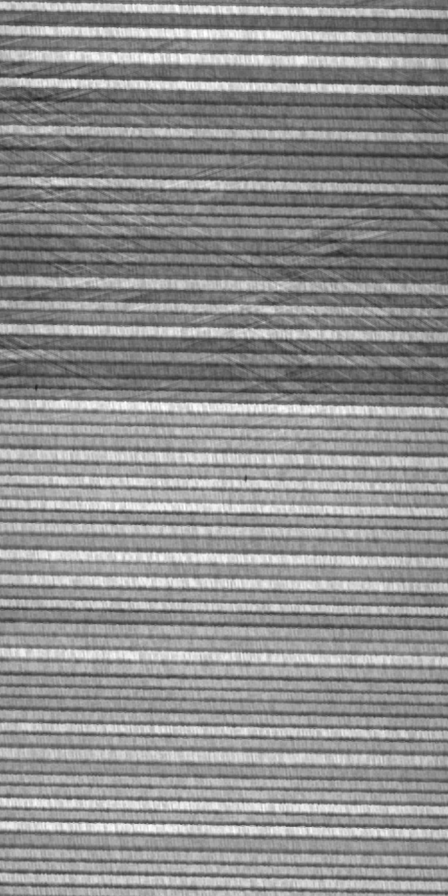
A WebGL 1 fragment shader for this texture:

```glsl
precision highp float;
// Stack of thin, slightly tilted grey layers seen edge-on, split by soft dark seams.
// Nearly even rows give the layers; stretched noise adds upright fibres, diagonal
// scratches and ragged seam edges, and sparse cells add dark nicks.

uniform vec2 u_resolution;

float hash(vec2 p) {
  return fract(sin(dot(p, vec2(12.99, 78.23))) * 43758.5);
}

float noise(vec2 p) {
  vec2 i = floor(p);
  vec2 f = fract(p);
  f = f * f * (3.0 - 2.0 * f);
  return mix(mix(hash(i), hash(i + vec2(1.0, 0.0)), f.x),
             mix(hash(i + vec2(0.0, 1.0)), hash(i + 1.0), f.x), f.y);
}

// Layer coordinate: the whole part is the layer, the fraction its height.
float layerCoord(float y) {
  return y * 72.0 + 0.1 * sin(y * 57.0) + 0.05 * sin(y * 131.0 + 1.0);
}

// Grey tone of one layer: strong alternation above, paler layers below.
float layerTone(float id) {
  float height = id / 72.0;
  float upper = smoothstep(0.53, 0.57, height);
  float calm = exp(-pow((height - 0.755) / 0.04, 2.0));
  float pick = hash(vec2(id, 3.0));
  float bright = mod(id, 2.0) * smoothstep(0.05, 0.6, pick) * (1.0 - 0.85 * calm);
  float base = mix(0.63, 0.46, upper) + 0.11 * (hash(vec2(id, 8.0)) - 0.5);
  return mix(base + 0.07 * calm, 0.83, bright);
}

// Fine streaks running along the given angle, signed around zero.
float scratches(vec2 p, float angle, float seed) {
  float c = cos(angle);
  float s = sin(angle);
  vec2 q = vec2(c * p.x + s * p.y, c * p.y - s * p.x);
  q.y += 0.006 * sin(q.x * 11.0 + seed);
  float streak = noise(q * vec2(18.0, 330.0) + seed);
  float patches = smoothstep(0.3, 0.75, noise(q * vec2(7.0, 20.0) + seed * 2.0));
  return (smoothstep(0.55, 0.95, streak) - smoothstep(0.6, 1.0, 1.0 - streak)) * patches;
}

void main() {
  vec2 p = gl_FragCoord.xy / u_resolution.y;
  float across = gl_FragCoord.x / u_resolution.x;

  // Tilted layers with slightly ragged borders
  float y = p.y + 0.019 * p.x;
  float rag = noise(vec2(p.x * 450.0, floor(y * 72.0))) - 0.5;
  float row = layerCoord(y + 0.001 * rag);
  float id = floor(row);
  float f = row - id;

  // Blend neighbouring tones softly across the border
  float tone = mix(layerTone(id), layerTone(id + 1.0), 0.5 * smoothstep(0.82, 1.0, f));
  tone = mix(tone, layerTone(id - 1.0), 0.5 * (1.0 - smoothstep(0.0, 0.18, f)));
  float bright = smoothstep(0.58, 0.82, tone);
  tone += 0.06 * (noise(vec2(p.x * 8.0, id * 3.7)) - 0.5);

  // Upright fine fibres, strongest on bright layers, plus grain
  float lean = p.x + 0.12 * p.y;
  float fibre = noise(vec2(lean * 500.0, row * 2.0)) - 0.5;
  fibre += 0.4 * (noise(vec2(lean * 230.0, row * 1.1 + 40.0)) - 0.5);
  tone += fibre * mix(0.09, 0.17, bright);
  tone += 0.06 * (noise(p * 500.0) - 0.5);

  // Scratches in two directions, mostly in the upper half
  float scratched = mix(0.2, 1.0, smoothstep(0.45, 0.62, p.y)) * (1.0 - 0.6 * bright);
  tone += 0.10 * scratched * scratches(p, -0.5, 5.0);
  tone += 0.10 * scratched * scratches(p, 0.28, 17.0);

  // Dark seams of varied depth, fading gently to both sides
  float seamId = floor(row + 0.5);
  float fromSeam = row - seamId;
  float seam = fromSeam > 0.0 ? 1.0 - smoothstep(0.0, 0.38, fromSeam)
                              : 1.0 - smoothstep(0.0, 0.24, -fromSeam);
  float depth = 0.34 + 0.2 * hash(vec2(seamId, 21.0));
  depth *= 0.85 + 0.3 * noise(vec2(p.x * 160.0, seamId * 5.3));
  tone *= 1.0 - depth * seam;

  // Very rare short nicks hanging on the seams
  vec2 nickCell = vec2(floor(p.x * 60.0), seamId);
  float nickX = fract(p.x * 60.0) - 0.3 - 0.4 * hash(nickCell + 4.0);
  float nick = 1.0 - smoothstep(0.2, 1.0, length(vec2(nickX / 0.14, fromSeam / 0.45)));
  tone *= 1.0 - 0.5 * nick * step(0.997, hash(nickCell));

  // Uneven lighting: dimmer sides and upper corners
  float side = across - 0.42;
  tone *= 1.05 - (0.25 + 0.35 * p.y) * side * side;
  gl_FragColor = vec4(vec3(clamp(tone, 0.0, 1.0)), 1.0);
}
```
